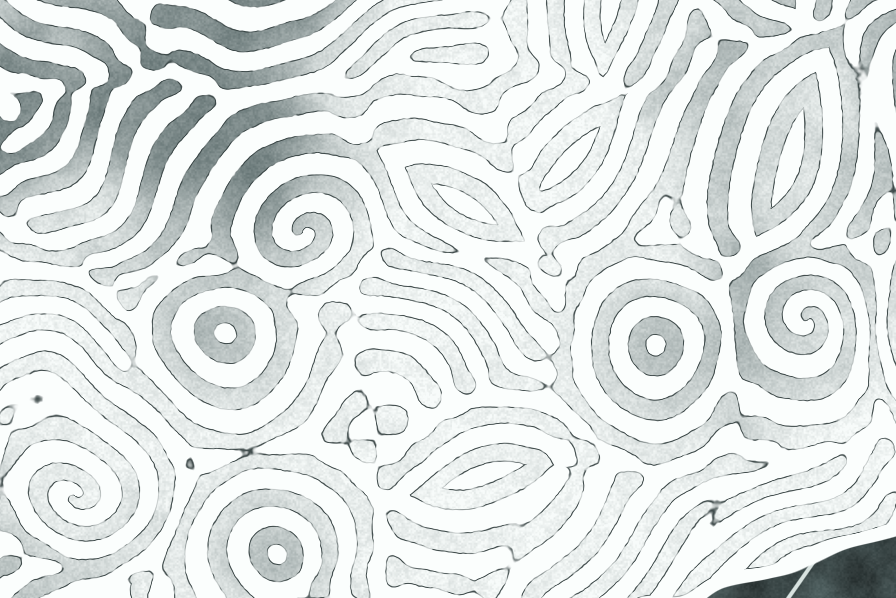
Reproduce this pattern procedurally as a Shadertoy shader.

```glsl
const float TAU = 6.2831853;

vec2 hash22(vec2 p) {
    vec3 q = fract(p.xyx * vec3(0.1031, 0.1030, 0.0973));
    q += dot(q, q.yzx + 33.33);
    return fract((q.xx + q.yz) * q.zy);
}

float noise(vec2 p) {
    vec2 i = floor(p), f = fract(p);
    f = f * f * (3.0 - 2.0 * f);
    return mix(mix(hash22(i).x, hash22(i + vec2(1, 0)).x, f.x),
               mix(hash22(i + vec2(0, 1)).x, hash22(i + vec2(1, 1)).x, f.x), f.y);
}

float fbm(vec2 p) {
    float sum = 0.0, amplitude = 0.53;
    for (int i = 0; i < 4; i++) {
        sum += amplitude * noise(p);
        p = mat2(1.6, 1.2, -1.2, 1.6) * p + 7.3;
        amplitude *= 0.5;
    }
    return sum;
}

// Blended waves around scattered spirals, ringed eyes, leaves and wavy flows.
// x: band height (positive on ribbons), y: closeness to an eye
vec2 labyrinth(vec2 p) {
    p += 0.07 * (vec2(noise(p * 4.5 + 3.0), noise(p * 4.5 + 41.0)) - 0.5);
    vec2 home = floor(p / 0.29);
    float wave = 0.0, total = 0.0, eye = 0.0;
    for (int j = -2; j <= 2; j++)
    for (int i = -2; i <= 2; i++) {
        vec2 cell = home + vec2(i, j);
        vec2 place = hash22(cell + 19.0), kind = hash22(cell + 57.0);
        vec2 q = p - (cell + 0.5 + 0.7 * (place - 0.5)) * 0.29;
        float turn = TAU * kind.y, radius = length(q);
        q = mat2(cos(turn), sin(turn), -sin(turn), cos(turn)) * q;

        float arms = kind.x < 0.27 ? sign(place.x - 0.5) : 0.0;
        bool isEye = kind.x > 0.27 && kind.x < 0.47;
        float leaf = kind.x > 0.47 ? 0.06 + 0.2 * place.y : 0.0;
        float ring = length(vec2(q.x, abs(q.y) + leaf)) - leaf;
        if (kind.x > 0.66) ring = q.y + 0.02 * sin(22.0 * q.x + TAU * place.y);

        float weight = exp(-26.0 * radius);
        wave += weight * cos(TAU * ring / 0.064 + arms * atan(q.y, q.x));
        total += weight;
        if (isEye) eye += exp(-90.0 * radius * radius);
    }
    return vec2(wave / total + 0.11, eye);
}

void mainImage(out vec4 fragColor, in vec2 fragCoord) {
    float pixel = 1.0 / iResolution.y;
    vec2 p = fragCoord * pixel;
    float right = iResolution.x * pixel;

    // Signed distance to the slightly rough ribbon edge
    vec2 band = labyrinth(p);
    vec2 slope = vec2(labyrinth(p + vec2(0.001, 0)).x,
                      labyrinth(p + vec2(0, 0.001)).x) - band.x;
    float edge = band.x / max(length(slope) / 0.001, 42.0);
    edge += 0.0016 * (noise(p * 160.0) - 0.5);

    // Dark corner with a bare margin around it
    float shore = p.y - 0.33 * (p.x - right + 0.31) + 0.025 * (noise(p * 14.0) - 0.5);
    edge = max(edge, 0.03 - shore);

    // Watercolour wash between the ribbons
    float grain = noise(p * 330.0) - 0.5 + 0.6 * (noise(p * 150.0) - 0.5);
    float wash = 0.07 + 0.85 * smoothstep(0.38, 0.84, fbm(p * 2.3 + 5.0)) + 0.38 * band.y;
    wash += 0.16 * (fbm(p * 18.0) - 0.5) + 0.15 * grain;
    vec3 fill = mix(vec3(0.97, 0.985, 0.98), vec3(0.4, 0.46, 0.46), clamp(wash, 0.0, 1.0));
    vec3 color = mix(fill, vec3(0.985, 0.995, 0.993), smoothstep(-0.7 * pixel, 0.7 * pixel, edge));

    // Thin, broken ink outline
    float ink = 1.0 - smoothstep(0.0009 - 0.6 * pixel, 0.0009 + 0.6 * pixel, abs(edge));
    ink *= 0.2 + 0.7 * smoothstep(0.25, 0.6, 0.6 * noise(p * 110.0) + 0.4 * noise(p * 45.0));
    color = mix(color, vec3(0.17, 0.22, 0.22), ink);

    // Mottled corner, split by a light crack
    vec3 stone = vec3(0.24, 0.29, 0.29) * (0.55 + 0.9 * fbm(p * 16.0)) + 0.05 * grain;
    float crack = abs(p.x - right + 0.18 - 0.7 * p.y) - 0.004;
    stone = mix(vec3(0.85, 0.89, 0.88), stone, smoothstep(-pixel, pixel, crack));
    color = mix(color, stone, smoothstep(pixel, -pixel, shore));

    fragColor = vec4(color, 1.0);
}
```
